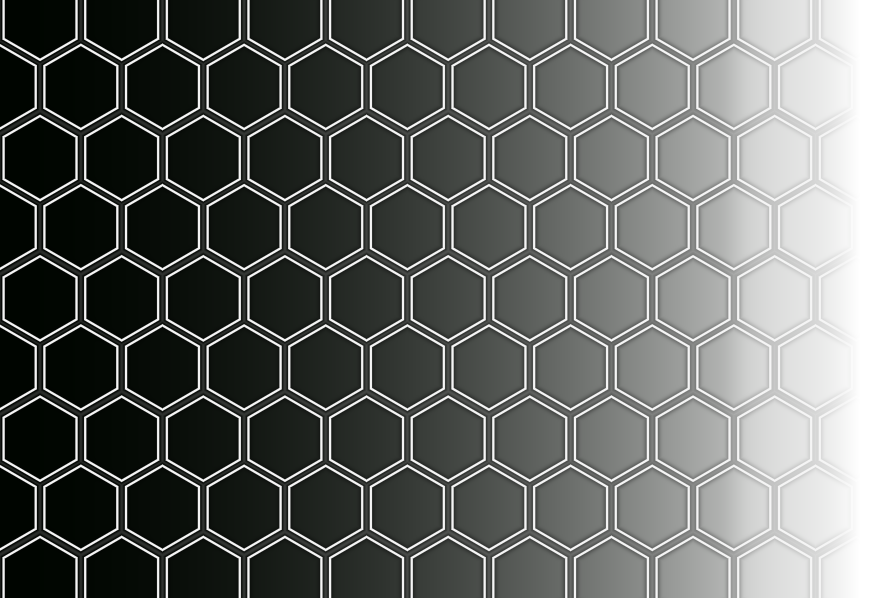
Give the GLSL for this pattern, as a Shadertoy shader.

```glsl
// Honeycomb of separate white hexagon outlines over a black-to-white ramp.
// Two interleaved lattices give the staggered rows; the nearest hexagon's
// distance drives the outline, its dark halo and the pale seam between cells.

#define PITCH_X 0.0911        // column spacing, in canvas widths
#define PITCH_Y 0.1566        // spacing of every second row
#define FIRST_CENTER vec2(0.0447, 0.0198)  // from the upper left
#define ROW_SHIFT 0.0011      // slight upward slip of the staggered rows
#define APOTHEM 0.0407        // centre of a cell to the middle of its outline
#define LINE_HALF 0.0013
#define HALO_SIZE 0.0040
#define HALO_DEPTH 0.42
#define SEAM_LIGHT 0.36
#define RAMP_END 0.96         // where the ramp reaches white
#define RAMP_POWER 2.1
#define LINE_COLOR vec3(0.96)

// Distance from the centre of a pointy-topped hexagon, measured by apothem.
float hexRadius(vec2 p)
{
    p = abs(p);
    return max(p.x, dot(p, vec2(0.5, 0.8660)));
}

// Offset from the nearest lattice point.
vec2 nearestCell(vec2 p, vec2 pitch)
{
    return (fract(p / pitch + 0.5) - 0.5) * pitch;
}

// Signed distance to the outline of the closest hexagon, negative inside.
float honeycomb(vec2 p)
{
    vec2 pitch = vec2(PITCH_X, PITCH_Y);
    vec2 q = p - FIRST_CENTER;
    float straight = hexRadius(nearestCell(q, pitch));
    float staggered = hexRadius(nearestCell(q - 0.5 * pitch + vec2(0.0, ROW_SHIFT), pitch));
    return min(straight, staggered) - APOTHEM;
}

// Horizontal brightness ramp with a brighter shoulder near the right.
float rampLevel(float x)
{
    float level = pow(clamp(x / RAMP_END, 0.0, 1.0), RAMP_POWER);
    float shoulder = smoothstep(0.80, 0.84, x) * (1.0 - smoothstep(0.84, 0.94, x));
    return min(level + 0.07 * shoulder, 1.0);
}

void mainImage(out vec4 fragColor, in vec2 fragCoord)
{
    // Canvas widths, measured down from the upper left
    vec2 p = vec2(fragCoord.x, iResolution.y - fragCoord.y) / iResolution.x;
    float pixel = 1.0 / iResolution.x;
    float d = honeycomb(p);

    // Faintly green greys
    float level = rampLevel(p.x);
    float fade = 1.0 - level * level * level;
    vec3 color = vec3(level) + vec3(0.0, 0.02, 0.0) * (1.0 - level);

    // Pale seam between neighbouring cells
    float seam = smoothstep(0.0015, 0.0045, d);
    color = mix(color, vec3(0.5), SEAM_LIGHT * seam * fade);

    // Dark halo on both sides of the outline
    float halo = exp(-d * d / (HALO_SIZE * HALO_SIZE));
    color *= 1.0 - HALO_DEPTH * halo * fade;

    // Soft-edged outline, dissolving into the white side
    float line = 1.0 - smoothstep(-0.7 * pixel, 0.7 * pixel, abs(d) - LINE_HALF);
    color = mix(color, max(LINE_COLOR, vec3(level)), line);

    fragColor = vec4(color, 1.0);
}
```
